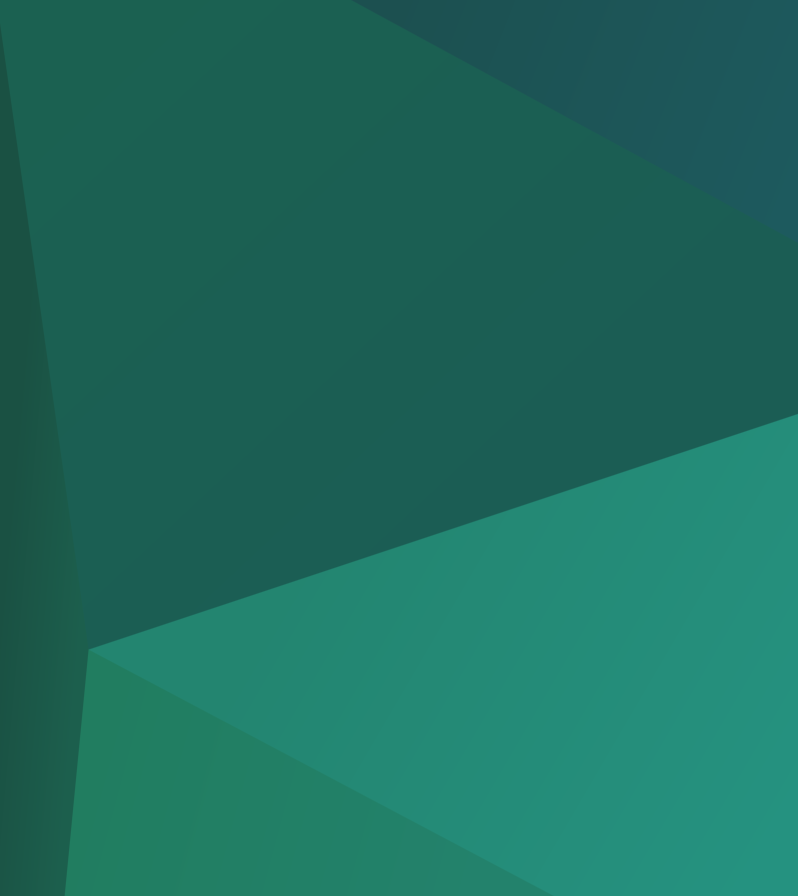
Reproduce this background procedurally as a WebGL 2 fragment shader.

```glsl
#version 300 es
precision highp float;
// Large flat facets in deep green and teal, folded around one corner point.
uniform vec2 u_resolution;
out vec4 fragColor;

// Signed distance to the line a-b, positive on its left side.
float side(vec2 p, vec2 a, vec2 b) {
  vec2 d = normalize(b - a);
  return d.x * (p.y - a.y) - d.y * (p.x - a.x);
}

// Smooth coverage of the positive side, about one pixel wide.
float cover(float d) {
  float w = 0.75 / min(u_resolution.x, u_resolution.y);
  return smoothstep(-w, w, d);
}

// Blend of two colours along the direction from a to b.
vec3 ramp(vec2 p, vec2 a, vec2 b, vec3 from, vec3 to) {
  vec2 d = b - a;
  return mix(from, to, clamp(dot(p - a, d) / dot(d, d), 0.0, 1.0));
}

void main() {
  vec2 uv = gl_FragCoord.xy / u_resolution;
  vec2 hub = vec2(0.111, 0.275);

  // Broad dark facet
  vec3 color = ramp(uv, vec2(0.1, 1.0), vec2(0.6, 0.4),
                    vec3(0.106, 0.382, 0.318), vec3(0.106, 0.365, 0.330));

  // Blue corner at the upper right
  vec3 blue = ramp(uv, vec2(0.5, 1.0), vec2(1.0, 0.78),
                   vec3(0.110, 0.314, 0.314), vec3(0.114, 0.353, 0.369));
  color = mix(color, blue, cover(side(uv, vec2(1.0, 0.729), vec2(0.44, 1.0)) * -1.0));

  // Bright facet below the rising edge
  vec3 bright = ramp(uv, vec2(0.4, 0.38), vec2(0.95, 0.02),
                     vec3(0.137, 0.522, 0.441), vec3(0.147, 0.573, 0.502));
  color = mix(color, bright, cover(side(uv, vec2(1.0, 0.538), hub)));

  // Leaf green facet below the falling edge
  vec3 leaf = ramp(uv, vec2(0.1, 0.15), vec2(0.6, 0.0),
                   vec3(0.129, 0.490, 0.375), vec3(0.137, 0.510, 0.424));
  color = mix(color, leaf, cover(side(uv, vec2(0.694, 0.0), hub)));

  // Shaded strip along the left border, bent at the hub
  vec3 shade = ramp(uv, vec2(0.0, 0.3), vec2(0.1, 0.29),
                    vec3(0.102, 0.318, 0.263), vec3(0.110, 0.372, 0.302));
  float strip = min(side(uv, hub, vec2(0.0, 0.974)), side(uv, vec2(0.081, 0.0), hub));
  color = mix(color, shade, cover(strip));

  fragColor = vec4(color, 1.0);
}
```
